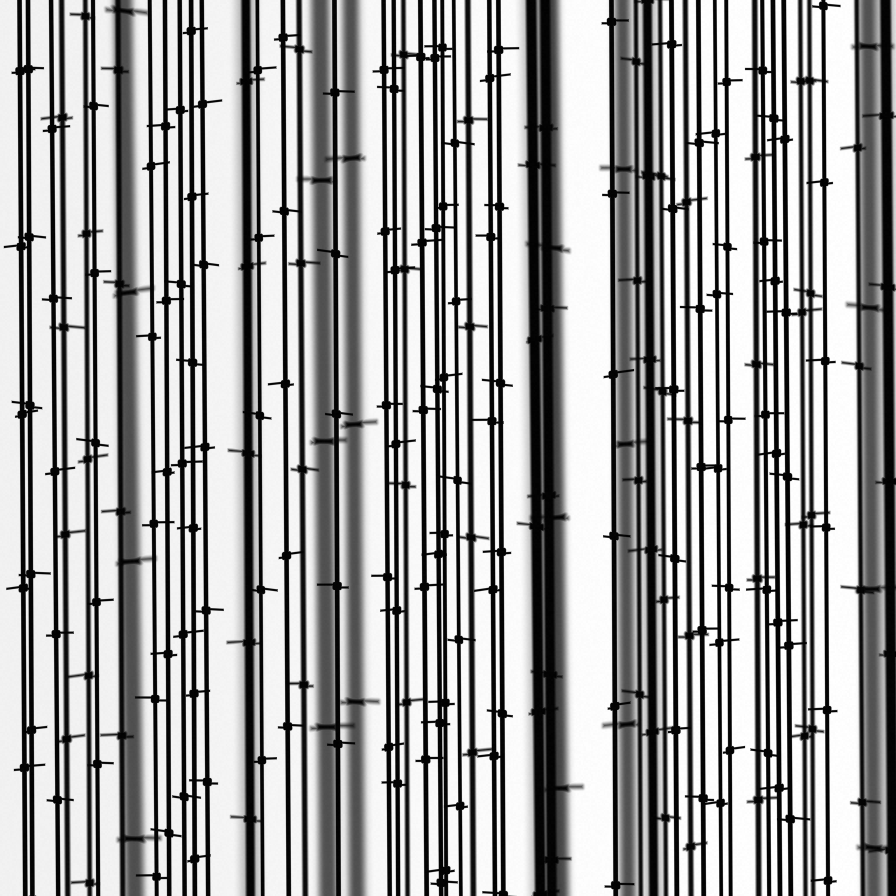
Write a WebGL 2 fragment shader that draws this pattern.

```glsl
#version 300 es
precision highp float;
// Rows of vertical barbed wires at mixed focus, black against a pale sky.

uniform vec2 u_resolution;
out vec4 fragColor;

// Each bundle: left edge, right edge, wire count, chance of a heavy wire.
const int BUNDLE_COUNT = 11;
const vec4 BUNDLES[BUNDLE_COUNT] = vec4[](
    vec4(0.025, 0.034, 2.0, 0.0), vec4(0.061, 0.146, 6.0, 0.1),
    vec4(0.171, 0.232, 5.0, 0.1), vec4(0.277, 0.291, 2.0, 0.3),
    vec4(0.319, 0.395, 5.0, 0.15), vec4(0.427, 0.559, 10.0, 0.1),
    vec4(0.598, 0.622, 3.0, 1.0), vec4(0.680, 0.726, 4.0, 0.6),
    vec4(0.740, 0.813, 6.0, 0.0), vec4(0.842, 0.923, 7.0, 0.3),
    vec4(0.954, 0.994, 3.0, 0.4));

// Wire looks: half width, edge blur, opacity, barb spacing.
const vec4 SHARP = vec4(0.0024, 0.0006, 1.0, 0.190);
const vec4 SOFT  = vec4(0.0027, 0.0019, 0.97, 0.240);
const vec4 HEAVY = vec4(0.0056, 0.0022, 1.0, 0.200);
const vec4 GHOST = vec4(0.0085, 0.0060, 0.55, 0.310);

const float SOFT_CHANCE = 0.36;
const float GHOST_CHANCE = 0.45;
const float POSITION_JITTER = 0.7;
const float MIN_SLANT = 0.004;
const float SLANT_RANGE = 0.004;
const float HEAVY_SLANT = 0.006;
const float SPIKE_LENGTH = 0.019;
const float SPIKE_HALF_THICKNESS = 0.0012;
const float KNOT_HALF_HEIGHT = 0.0046;
const float HALO_WIDTH = 0.020;
const float HALO_OPACITY = 0.30;
const float GRAIN = 0.012;
const float REACH = 0.05;
const vec3 SKY_LEFT = vec3(0.945);
const vec3 SKY_RIGHT = vec3(0.995);
const vec3 WIRE_BLACK = vec3(0.012);

vec3 hash3(vec2 p) {
    vec3 q = fract(vec3(p.xyx) * vec3(0.1031, 0.1030, 0.0973));
    q += dot(q, q.yxz + 33.33);
    return fract((q.xxy + q.yzz) * q.zyx);
}

float boxDistance(vec2 p, vec2 halfSize) {
    vec2 d = abs(p) - halfSize;
    return length(max(d, 0.0)) + min(max(d.x, d.y), 0.0);
}

float coverage(float d, float blur) {
    return 1.0 - smoothstep(-blur, blur, d);
}

// Knot with a long spike on one side and a short stub on the other.
float barbDistance(vec2 p, float halfWidth, vec3 vary) {
    float side = vary.x < 0.4 ? -1.0 : 1.0;
    p.y += p.x * (vary.y - 0.5) * 0.3;
    float reach = 0.5 * SPIKE_LENGTH * mix(0.75, 1.1, vary.z) + 0.5 * halfWidth;
    float stub = reach * mix(0.45, 0.7, vary.y);
    float spike = boxDistance(p - vec2(side * reach, 0.0016), vec2(reach, SPIKE_HALF_THICKNESS));
    float back = boxDistance(p + vec2(side * stub, 0.0016), vec2(stub, SPIKE_HALF_THICKNESS));
    float rounding = 0.0025;
    vec2 knotSize = vec2(max(halfWidth, 0.0022) + 0.0026, KNOT_HALF_HEIGHT);
    float knot = boxDistance(p, knotSize - rounding) - rounding;
    return min(knot, min(spike, back));
}

// Fraction of the sky light that passes one wire.
float wireLight(vec2 uv, float baseX, float id, float heavyChance, float pixel) {
    vec3 pick = hash3(vec2(id, 7.0));
    vec3 pose = hash3(vec2(id, 23.0));
    bool heavy = pick.x < heavyChance;
    vec4 look = pick.z < SOFT_CHANCE ? SOFT : SHARP;
    if (heavy) look = pick.y < GHOST_CHANCE ? GHOST : HEAVY;

    float slant = MIN_SLANT + SLANT_RANGE * pose.x + (heavy ? HEAVY_SLANT * pose.y : 0.0);
    float dx = uv.x - baseX - (0.5 - uv.y) * slant;
    if (abs(dx) > REACH) return 1.0;

    float halfWidth = look.x * mix(0.85, 1.15, pose.y);
    float blur = max(look.y, 0.75 * pixel);
    float light = 1.0 - look.z * coverage(abs(dx) - halfWidth, blur);
    if (heavy) light *= 1.0 - HALO_OPACITY * (1.0 - smoothstep(0.0, HALO_WIDTH, abs(dx)));

    // Barbs at a steady spacing, each a little off its place.
    float spacing = look.w * mix(0.96, 1.04, pick.y);
    float along = uv.y / spacing + pose.z;
    vec3 vary = hash3(vec2(id, floor(along) + 50.0));
    float localY = (fract(along) - 0.5 + (vary.z - 0.5) * 0.08) * spacing;
    float barb = barbDistance(vec2(dx, localY), halfWidth, vary);
    return min(light, 1.0 - coverage(barb, min(blur, 0.0045)));
}

void main() {
    vec2 uv = gl_FragCoord.xy / u_resolution;
    float pixel = 1.0 / min(u_resolution.x, u_resolution.y);

    float light = 1.0;
    for (int b = 0; b < BUNDLE_COUNT; b++) {
        vec4 bundle = BUNDLES[b];
        if (uv.x < bundle.x - REACH || uv.x > bundle.y + REACH) continue;
        int count = int(bundle.z);
        for (int i = 0; i < count; i++) {
            float id = float(b * 16 + i) + 1.0;
            float jitter = (hash3(vec2(id, 91.0)).x - 0.5) * POSITION_JITTER;
            float t = clamp((float(i) + jitter) / (bundle.z - 1.0), 0.0, 1.0);
            light *= wireLight(uv, mix(bundle.x, bundle.y, t), id, bundle.w, pixel);
        }
    }

    vec3 sky = mix(SKY_LEFT, SKY_RIGHT, smoothstep(0.0, 0.8, uv.x));
    float grain = (hash3(floor(uv * 512.0)).x - 0.5) * GRAIN;
    fragColor = vec4(clamp(mix(WIRE_BLACK, sky, light) + grain, 0.0, 1.0), 1.0);
}
```
